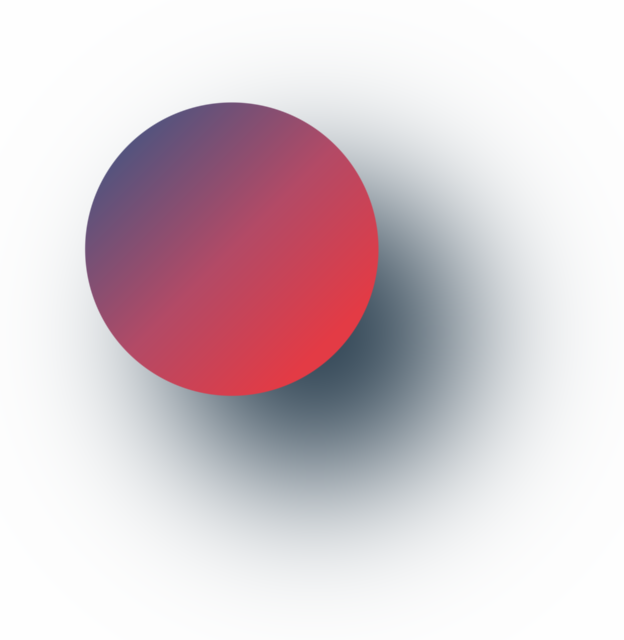
Give the GLSL for this background, as a Shadertoy shader.

```glsl
float erfApprox(float x) {
    return tanh(1.1284 * x + 0.1009 * x * x * x);
}

// Coverage of a Gaussian-blurred disc, summed over horizontal chords
float blurredDisc(float dist, float radius, float sigma) {
    const int ROWS = 32;
    float rowHeight = 2.0 * radius / float(ROWS);
    float coverage = 0.0;
    for (int i = 0; i < ROWS; i++) {
        float y = (float(i) + 0.5) * rowHeight - radius;
        float halfChord = sqrt(radius * radius - y * y);
        vec2 ends = vec2(dist + halfChord, dist - halfChord) / (1.41421 * sigma);
        float span = 0.5 * (erfApprox(ends.x) - erfApprox(ends.y));
        coverage += span * exp(-0.5 * y * y / (sigma * sigma));
    }
    return coverage * rowHeight / (2.50663 * sigma);
}

// Diagonal blend from indigo through rose to red
vec3 discColor(float t) {
    vec3 indigo = vec3(0.30, 0.33, 0.50);
    vec3 rose = vec3(0.70, 0.29, 0.40);
    vec3 red = vec3(0.89, 0.23, 0.27);
    vec3 color = mix(indigo, rose, clamp((t - 0.12) / 0.38, 0.0, 1.0));
    return mix(color, red, clamp((t - 0.5) / 0.32, 0.0, 1.0));
}

void mainImage(out vec4 fragColor, in vec2 fragCoord) {
    vec2 p = fragCoord / iResolution.y;
    float pixel = 1.0 / iResolution.y;
    float radius = 0.2292;
    vec2 center = vec2(0.3622, 0.6107);

    // Soft shadow, cast down and to the right
    float shadow = blurredDisc(length(p - center - vec2(0.13, -0.13)), radius, 0.117);
    vec3 color = mix(vec3(0.995), vec3(0.08, 0.17, 0.24), shadow);

    // Gradient disc
    vec2 q = p - center;
    float t = 0.5 + (q.x - q.y) / (4.0 * radius);
    float edge = length(q) - radius;
    color = mix(color, discColor(t), smoothstep(pixel, -pixel, edge));

    fragColor = vec4(color, 1.0);
}
```
